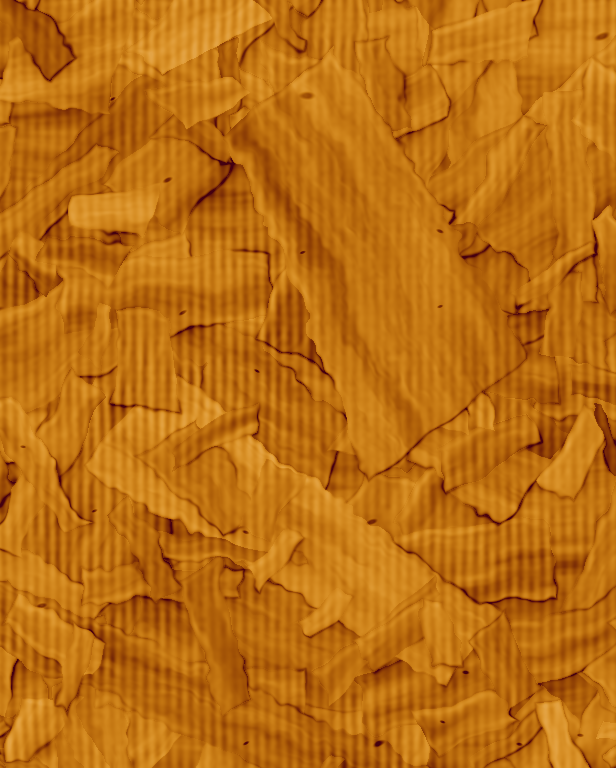
Reproduce this texture procedurally as a Shadertoy shader.

```glsl
// Oriented strand board: amber wood chips pressed together under fine upright ribs.
// Chips are warped boxes painted over each other from jittered grids, large to small;
// the topmost chip supplies the grain, and one scalar tone goes through a colour ramp.

#define BASE_TONE 0.57
#define CHIP_CONTRAST 0.34
#define GRAIN_CONTRAST 0.85
#define SMEAR_DEPTH 0.34
#define RIB_COUNT 70.0
#define RIB_DEPTH 0.22
#define CRACK_DEPTH 0.62
#define CRACK_WIDTH 0.0023
#define LARGEST_CELL 0.36
#define CELL_SHRINK 0.68
#define EDGE_SOFT 0.0018
#define PATCH_CONTRAST 0.30

// Tone and rib strength so far, with the grain frame of the topmost chip.
struct Board { float tone; float rib; vec2 grainPos; float grainSeed; };

float hash(vec2 p) {
    vec3 h = fract(p.xyx * vec3(0.1031, 0.1030, 0.0973));
    h += dot(h, h.yzx + 33.33);
    return fract((h.x + h.y) * h.z);
}

float noise(vec2 p) {
    vec2 i = floor(p), f = fract(p);
    f = f * f * (3.0 - 2.0 * f);
    return mix(mix(hash(i), hash(i + vec2(1, 0)), f.x),
               mix(hash(i + vec2(0, 1)), hash(i + vec2(1, 1)), f.x), f.y);
}

float boxDistance(vec2 q, vec2 halfSize) {
    vec2 d = abs(q) - halfSize;
    return length(max(d, 0.0)) + min(max(d.x, d.y), 0.0);
}

// Fibres run along the local x axis: broad bands, streaks, threads and dark smears.
float woodGrain(vec2 q, float seed) {
    q.y += 0.03 * noise(q * vec2(7.0, 9.0) + seed);
    float bands = noise(q * vec2(3.0, 20.0) + seed);
    float streaks = noise(q * vec2(7.0, 70.0) + seed * 1.7);
    float threads = noise(q * vec2(22.0, 170.0) + seed * 2.3);
    float smears = smoothstep(0.55, 0.95, noise(q * vec2(5.0, 34.0) + seed * 3.1));
    return GRAIN_CONTRAST * (0.42 * bands + 0.36 * streaks + 0.22 * threads - 0.5)
         - SMEAR_DEPTH * smears;
}

// Paints one chip with its shadow, cracked outline and lit rim over the board.
void layChip(inout Board board, vec2 p, vec2 centre, float angle, vec2 halfSize, float seed) {
    vec2 offset = p - centre;
    float reach = length(halfSize) * 1.3 + 0.02;
    if (dot(offset, offset) > reach * reach) return;
    float c = cos(angle), s = sin(angle);
    vec2 q = vec2(c * offset.x + s * offset.y, c * offset.y - s * offset.x);
    float shape = fract(seed * 7.31) - 0.5;
    float slant = fract(seed * 3.77) - 0.5;
    q.y += shape * 0.7 * q.x * q.x;
    vec2 r = vec2(q.x + slant * 0.9 * q.y, q.y);
    halfSize.y *= 1.0 + 0.8 * slant * clamp(r.x / halfSize.x, -1.0, 1.0);
    float d = boxDistance(r, halfSize);
    if (d > 0.03) return;

    float cover = smoothstep(EDGE_SOFT, -EDGE_SOFT, d);
    float face = BASE_TONE + CHIP_CONTRAST * (fract(seed * 5.13) - 0.5);
    if (d < 0.0) {
        board.grainPos = q;
        board.grainSeed = seed;
    }
    board.rib = mix(board.rib, mix(0.5, 1.2, fract(seed * 9.17)), cover);
    if (d < -0.02) {
        board.tone = face;
        return;
    }
    float shadeSide = smoothstep(-0.4, 0.6, dot(offset, vec2(0.6, -0.8)) / halfSize.y);
    float broken = smoothstep(0.35, 0.8, noise(p * 17.0 + seed));
    board.tone -= 0.24 * shadeSide * (0.4 + broken) * exp(-max(d, 0.0) / 0.009);
    float rim = (d + 0.006) / 0.004;
    face += 0.16 * (1.0 - shadeSide) * exp(-rim * rim);
    float crack = d / CRACK_WIDTH;
    board.tone = mix(board.tone, face, cover)
               - CRACK_DEPTH * broken * mix(0.4, 1.0, shadeSide) * exp(-crack * crack);
}

// One grid of chips; smaller layers are sparser and gather in clusters.
void layChips(inout Board board, vec2 p, float layer) {
    float cell = LARGEST_CELL * pow(CELL_SHRINK, layer);
    vec2 home = floor(p / cell);
    for (int j = -1; j <= 1; j++)
    for (int i = -1; i <= 1; i++) {
        vec2 id = home + vec2(i, j);
        vec2 key = id + 40.0 + layer * 31.0;
        vec2 wave = sin(id * cell * vec2(9.0, 11.0) + layer * 2.0);
        float cluster = 0.5 + 0.4 * wave.x * wave.y;
        if (hash(key + 0.5) > 1.0 - layer * 0.27 * (1.3 - cluster)) continue;
        float pick = hash(key + 5.2);
        vec2 jitter = vec2(hash(key + 11.3), hash(key + 17.9)) - 0.5;
        vec2 halfSize = cell * vec2(mix(0.45, 0.88, fract(pick * 17.0)),
                                    mix(0.10, 0.34, fract(pick * 41.0)));
        layChip(board, p, (id + 0.5 + 0.5 * jitter) * cell,
                6.2832 * fract(pick * 67.0), halfSize, 1.0 + 90.0 * pick);
    }
}

// Ribs pressed across every chip, with a faint cross weave.
float ribRelief(vec2 p) {
    float phase = p.x * RIB_COUNT + 0.35 * noise(p * vec2(7.0, 12.0));
    float wave = cos(6.2832 * phase);
    float wear = 0.45 + 0.8 * noise(p * 6.0 + 4.0);
    float chipped = 0.5 + 0.9 * noise(vec2(p.x * RIB_COUNT * 0.6, p.y * 55.0));
    float weave = 0.07 * cos(6.2832 * p.y * RIB_COUNT * 1.15);
    return (wave * chipped + weave) * wear;
}

// Sparse dark resin specks.
float specks(vec2 p) {
    vec2 g = p * 11.0, id = floor(g);
    vec2 q = fract(g) - 0.5 - 0.4 * (vec2(hash(id + 2.0), hash(id + 8.0)) - 0.5);
    float size = mix(0.04, 0.13, pow(hash(id + 19.0), 3.0));
    q.y += q.x * (hash(id + 14.0) - 0.5);
    return step(0.75, hash(id + 27.0)) * smoothstep(1.3, 0.4, length(q * vec2(1.0, 1.9)) / size);
}

vec3 amberRamp(float t) {
    return vec3(0.58, 0.27, 0.02) + t * vec3(0.44, 0.43, 0.02) + t * t * vec3(-0.15, -0.10, 0.16);
}

void mainImage(out vec4 fragColor, in vec2 fragCoord) {
    vec2 p = fragCoord / iResolution.y;
    // Ragged chip outlines come from one shared warp.
    vec2 rough = p + 0.016 * (vec2(noise(p * 30.0), noise(p * 21.0 + 9.0)) - 0.5)
                   + 0.006 * (noise(p * 85.0) - 0.5);
    Board board = Board(BASE_TONE - 0.08, 0.8, p, 6.0);
    for (int layer = 0; layer < 5; layer++) {
        // Two broad strands lie under the splinters.
        if (layer == 3) {
            layChip(board, rough, vec2(0.28, 0.08), -0.42, vec2(0.36, 0.045), 23.2);
            layChip(board, rough, vec2(0.39, 0.30), -0.60, vec2(0.27, 0.070), 57.1);
        }
        layChips(board, rough, float(layer));
    }
    // The widest strand lies on top.
    layChip(board, rough, vec2(0.48, 0.67), -1.10, vec2(0.24, 0.108), 12.13);

    float tone = board.tone + woodGrain(board.grainPos, board.grainSeed);
    tone += RIB_DEPTH * board.rib * ribRelief(p);
    tone += PATCH_CONTRAST * (noise(p * 4.0 + 3.0) - 0.5) + 0.10 * (noise(p * 150.0) - 0.5);
    tone -= 0.75 * specks(p);
    fragColor = vec4(clamp(amberRamp(clamp(tone, -0.6, 1.2)), 0.0, 1.0), 1.0);
}
```
